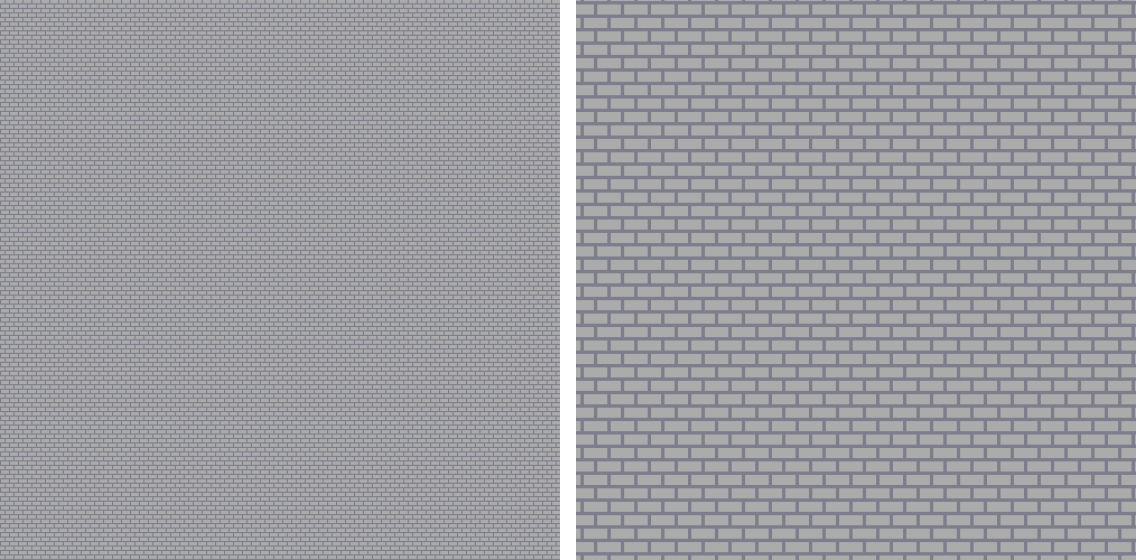
Left, the full canvas; right, a detail of the centre.
This pattern is drawn by a WebGL 2 fragment shader. Its source:

```glsl
#version 300 es
precision highp float;

uniform vec2 u_resolution;
out vec4 fragColor;

const vec2 BRICKS = vec2(62.5, 125.0);      // repeats across and down
const vec2 JOINT = vec2(0.125, 0.25);       // joint width as a share of one brick
const vec3 BRICK_COLOR = vec3(0.67, 0.67, 0.67);
const vec3 MORTAR_COLOR = vec3(0.49, 0.49, 0.55);

// Running total of a unit-period stripe that fills [0, width) of each period
float stripeIntegral(float x, float width) {
    return floor(x) * width + min(fract(x), width);
}

// Stripe coverage averaged over one pixel footprint
float stripeCoverage(float x, float width, float footprint) {
    float high = stripeIntegral(x + 0.5 * footprint, width);
    float low = stripeIntegral(x - 0.5 * footprint, width);
    return clamp((high - low) / footprint, 0.0, 1.0);
}

// Mortar amount of a running bond; p and footprint are in brick units
float mortarCoverage(vec2 p, vec2 joint, vec2 footprint) {
    // Courses switch at the middle of the bed joint, where the shift is hidden
    float course = floor(p.y - 0.5 * joint.y);
    float shift = 0.5 * mod(course + 1.0, 2.0);
    float bed = stripeCoverage(p.y, joint.y, footprint.y);
    float head = stripeCoverage(p.x - shift, joint.x, footprint.x);
    return 1.0 - (1.0 - bed) * (1.0 - head);
}

void main() {
    vec2 footprint = BRICKS / u_resolution;
    vec2 wall = gl_FragCoord.xy * footprint;
    float mortar = mortarCoverage(wall, JOINT, footprint);
    fragColor = vec4(mix(BRICK_COLOR, MORTAR_COLOR, mortar), 1.0);
}
```
